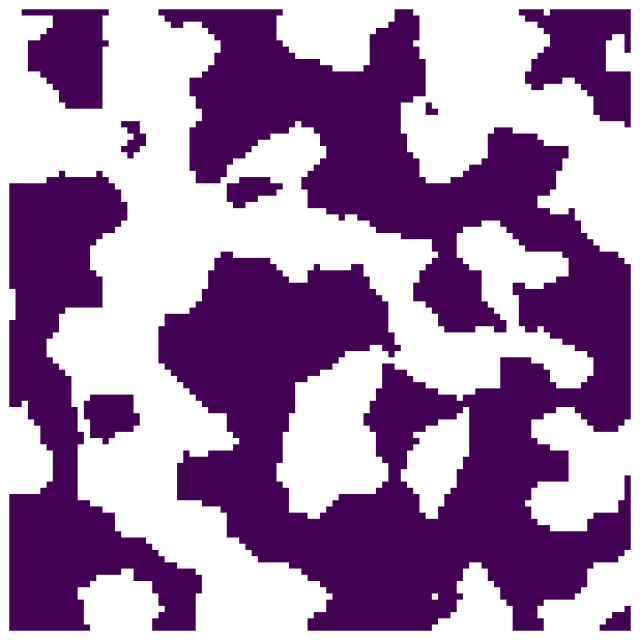
A WebGL 2 fragment shader for this pattern:

```glsl
#version 300 es
precision highp float;
// Two-tone map of irregular patches: thresholded gradient noise on a coarse square grid with a thin margin.

#define GRID 100.0        // cells along each side
#define MARGIN 0.0145     // blank frame, in canvas units
#define FREQUENCY 5.5     // noise periods across the grid
#define OCTAVES 3
#define GAIN 0.45         // amplitude ratio between octaves
#define THRESHOLD 0.02    // noise below this is dark
#define SEED 17.0
#define DARK vec3(0.265, 0.003, 0.330)
#define LIGHT vec3(1.0)

uniform vec2 u_resolution;
out vec4 fragColor;

// Unit gradient with a hashed direction for one lattice point
vec2 gradientAt(vec2 lattice) {
    uvec2 q = uvec2(ivec2(lattice) + 4096) * uvec2(1597334677u, 3812015801u);
    uint h = q.x ^ q.y;
    h = (h ^ (h >> 15)) * 0x2c1b3c6du;
    h = (h ^ (h >> 12)) * 0x297a2d39u;
    h ^= h >> 15;
    float angle = float(h >> 8) / 16777216.0 * 6.28319;
    return vec2(cos(angle), sin(angle));
}

float gradientNoise(vec2 p) {
    vec2 i = floor(p), f = p - i;
    vec2 u = f * f * f * (f * (f * 6.0 - 15.0) + 10.0);
    vec2 e = vec2(1.0, 0.0);
    float a = dot(gradientAt(i), f);
    float b = dot(gradientAt(i + e.xy), f - e.xy);
    float c = dot(gradientAt(i + e.yx), f - e.yx);
    float d = dot(gradientAt(i + e.xx), f - e.xx);
    return mix(mix(a, b, u.x), mix(c, d, u.x), u.y);
}

// Sum of octaves, each turned and shifted to hide the lattice
float fractalNoise(vec2 p) {
    const mat2 turnAndDouble = mat2(1.6, 1.2, -1.2, 1.6);
    float sum = 0.0, amplitude = 1.0;
    for (int k = 0; k < OCTAVES; k++) {
        sum += amplitude * gradientNoise(p);
        p = turnAndDouble * p + vec2(11.3, 5.7);
        amplitude *= GAIN;
    }
    return sum;
}

// 1 for a dark cell, 0 for a light cell or the margin
float cellInk(vec2 cell) {
    if (any(lessThan(cell, vec2(0.0))) || any(greaterThanEqual(cell, vec2(GRID)))) return 0.0;
    vec2 p = (cell + 0.5) / GRID * FREQUENCY + SEED * vec2(1.37, 2.11);
    return step(fractalNoise(p), THRESHOLD);
}

void main() {
    float cellsPerCanvas = GRID / (1.0 - 2.0 * MARGIN);
    vec2 p = (gl_FragCoord.xy / u_resolution - MARGIN) * cellsPerCanvas;
    vec2 pixel = cellsPerCanvas / u_resolution;

    // Box-filter the four cells around the nearest grid corner
    vec2 corner = floor(p + 0.5);
    vec2 t = clamp((p - corner) / pixel + 0.5, 0.0, 1.0);
    float below = mix(cellInk(corner - 1.0), cellInk(corner - vec2(0.0, 1.0)), t.x);
    float above = mix(cellInk(corner - vec2(1.0, 0.0)), cellInk(corner), t.x);

    fragColor = vec4(mix(LIGHT, DARK, mix(below, above, t.y)), 1.0);
}
```
